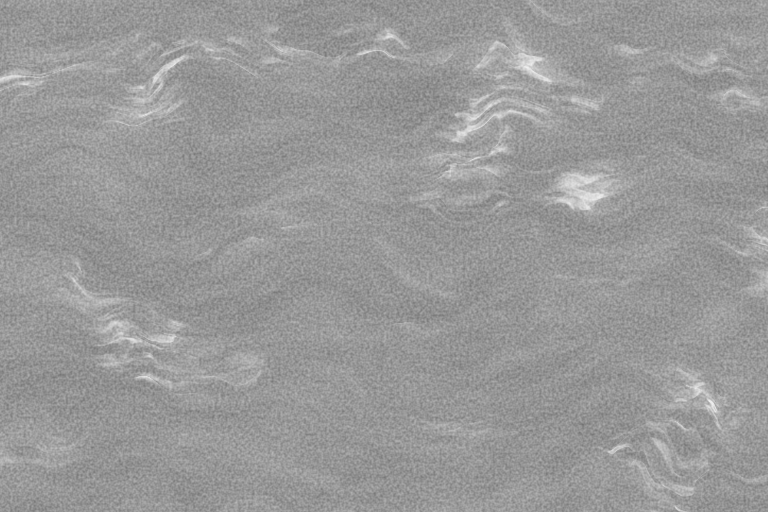
Write a Shadertoy shader that draws this texture.

```glsl
// Grey sandstone slab: fine speckled grain over faint, wavy, near-horizontal
// bedding, with a few pale wisps that have one crisp edge and one soft edge.
// Everything is built from gradient noise, stretched and bent by a domain warp.

const float BASE_GREY = 0.589;
const float WISP_GREY = 0.90;
const float GRAIN_CONTRAST = 0.105;

// Unit gradient at a lattice cell, from an integer hash
vec2 cellGradient(vec2 cell) {
    uvec2 k = uvec2(ivec2(cell) + 4096);
    uint h = k.x * 73856093u ^ k.y * 19349663u;
    h = (h ^ (h >> 15)) * 2246822519u;
    h = (h ^ (h >> 13)) * 3266489917u;
    h ^= h >> 16;
    float angle = float(h & 65535u) / 65536.0 * 6.28319;
    return vec2(cos(angle), sin(angle));
}

// Gradient noise, roughly -0.7 to 0.7
float gradientNoise(vec2 p) {
    vec2 cell = floor(p);
    vec2 f = p - cell;
    vec2 u = f * f * f * (f * (f * 6.0 - 15.0) + 10.0);
    vec2 e = vec2(1.0, 0.0);
    float a = dot(cellGradient(cell), f);
    float b = dot(cellGradient(cell + e.xy), f - e.xy);
    float c = dot(cellGradient(cell + e.yx), f - e.yx);
    float d = dot(cellGradient(cell + e.xx), f - e.xx);
    return mix(mix(a, b, u.x), mix(c, d, u.x), u.y);
}

// Sum of octaves, each rotated slightly to hide the lattice
float fbm(vec2 p, int octaves, float gain) {
    float sum = 0.0, amplitude = 1.0;
    for (int i = 0; i < octaves; i++) {
        sum += amplitude * gradientNoise(p);
        p = mat2(0.995, 0.1, -0.1, 0.995) * p * 2.03 + 17.3;
        amplitude *= gain;
    }
    return sum;
}

// Bends the bedding planes into broad, uneven waves
vec2 warp(vec2 p, float scale, float amount) {
    return p + amount * vec2(fbm(p * scale + 3.7, 3, 0.5),
                             fbm(p * scale + 41.2, 3, 0.5));
}

// Contour line of a noise field: crisp on one side, fading on the other
float wispLine(float field, float edge, float fade) {
    return smoothstep(-edge, edge, field) * exp(-max(field, 0.0) * fade);
}

// Two octaves of speckle close to the size of a sand grain
float sandGrain(vec2 p) {
    return gradientNoise(p * 155.0) + 0.9 * gradientNoise(p * 241.0 + 9.1);
}

void mainImage(out vec4 fragColor, in vec2 fragCoord) {
    vec2 p = fragCoord / iResolution.y;
    vec2 bent = warp(p, 2.6, 0.10);
    vec2 rough = warp(bent, 9.0, 0.025);

    // Bedding: broad tone, mid bands and thin streaks
    float tone = fbm(p * vec2(1.8, 2.6) + 5.0, 2, 0.5);
    float bands = fbm(bent * vec2(3.0, 13.0) + 2.0, 3, 0.6);
    float streaks = fbm(rough * vec2(9.0, 48.0) + 31.0, 3, 0.6);

    // Pale areas, spread in a few loose clusters
    float cluster = fbm(bent * vec2(2.6, 5.2) + 23.0, 3, 0.5);
    float patches = smoothstep(0.06, 0.48, cluster);
    float feather = smoothstep(-0.25, 0.5, streaks + 0.4 * bands);

    // Wisps: thin wavy crests, strongest inside the pale areas
    float crest = fbm(rough * vec2(3.2, 8.5) + 61.0, 4, 0.5);
    float hairs = fbm(rough * vec2(5.0, 17.0) + 87.0, 3, 0.5);
    float crestGate = smoothstep(0.02, 0.40, cluster + 0.35 * gradientNoise(p * 7.0));
    float wisps = 0.75 * wispLine(crest, 0.025, 9.0) * crestGate
                + 0.40 * wispLine(hairs, 0.03, 7.0) * patches;
    wisps *= 0.35 + 0.65 * feather;
    float pale = clamp(wisps + 0.26 * patches * feather, 0.0, 1.0);

    // Rare dark seams along the bedding
    float seam = 1.0 - smoothstep(0.0, 0.035, abs(hairs));
    seam *= smoothstep(0.15, 0.45, gradientNoise(p * vec2(4.0, 6.0) + 71.0));

    float grey = BASE_GREY + 0.030 * tone + 0.038 * bands + 0.036 * streaks;
    grey -= 0.03 * seam;
    grey = mix(grey, WISP_GREY, pale);
    grey += GRAIN_CONTRAST * sandGrain(p) * (1.0 - 0.5 * pale);
    fragColor = vec4(vec3(clamp(grey, 0.0, 1.0)), 1.0);
}
```
